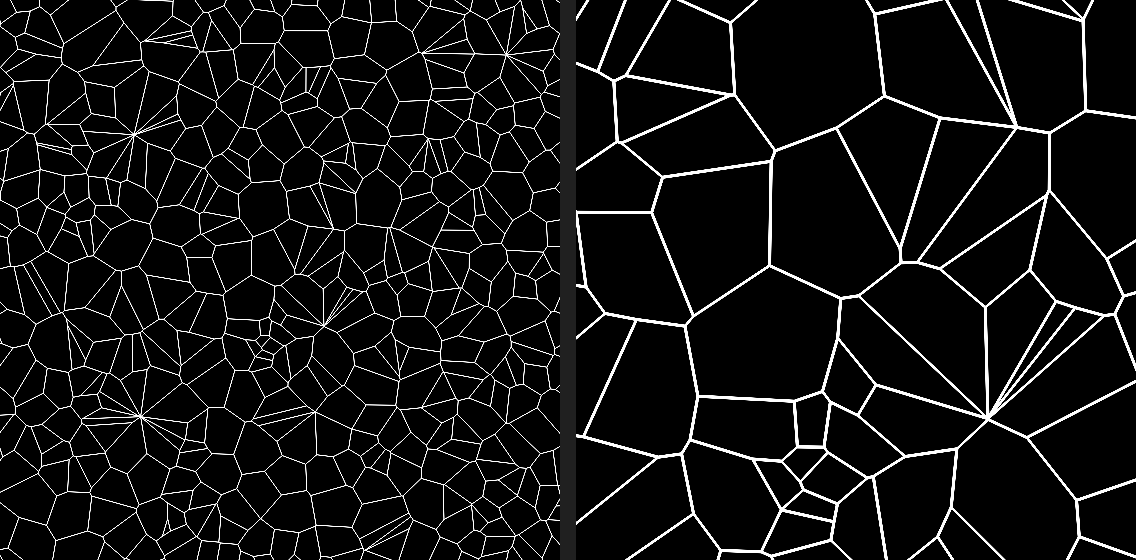
Left: the whole. Right: its middle third, enlarged.
Write a Shadertoy shader that draws this pattern.

```glsl
// Cracked web of thin white lines on black: the borders of a Voronoi diagram.
// Each tile holds random sites and one round hub; sites that land inside the
// hub are pushed onto its rim, so that their borders fan out from its centre.

const float TILES = 6.0;              // tiles along the canvas height
const int MIN_SITES = 8;              // fewest sites in a tile
const float EXTRA_SITES = 7.0;        // random surplus of sites in a tile
const float HUB_MIN_RADIUS = 0.13;    // in tile units
const float HUB_MAX_RADIUS = 0.42;
const float LINE_HALF_WIDTH = 0.00099; // in canvas heights
const float EDGE_SOFTNESS = 0.2;      // half the blend band, in output pixels
const vec3 GROUND_COLOR = vec3(0.0);
const vec3 LINE_COLOR = vec3(1.0);

// Integer hash: three values in 0..1 for a tile and an index.
vec3 hash3(ivec2 tile, int index) {
    uvec3 v = uvec3(ivec3(tile, index) + 1000) * 1664525u + 1013904223u;
    v.x += v.y * v.z; v.y += v.z * v.x; v.z += v.x * v.y;
    v ^= v >> 16u;
    v.x += v.y * v.z; v.y += v.z * v.x; v.z += v.x * v.y;
    return vec3(v >> 8u) / 16777216.0;
}

// Hub of a tile: centre in xy, radius in z; it always fits inside the tile.
vec3 tileHub(ivec2 tile) {
    vec3 h = hash3(tile, 0);
    float radius = mix(HUB_MIN_RADIUS, HUB_MAX_RADIUS, h.z);
    return vec3(mix(vec2(radius), vec2(1.0 - radius), h.xy), radius);
}

int siteCount(ivec2 tile) {
    return MIN_SITES + int(hash3(tile, 99).x * EXTRA_SITES);
}

// Random site in a tile, kept out of the hub.
vec2 sitePosition(ivec2 tile, int index, vec3 hub) {
    vec2 offset = hash3(tile, index + 1).xy - hub.xy;
    float dist = max(length(offset), 1e-5);
    return vec2(tile) + hub.xy + offset * max(1.0, hub.z / dist);
}

// Distance to the closest border, measured along the steeper axis of its
// normal so that slanted lines are as thin as upright ones.
float borderDistance(vec2 p) {
    ivec2 home = ivec2(floor(p));
    vec2 nearest = p;
    float best = 1e9;

    // First pass: the site that owns this point.
    for (int y = -1; y <= 1; y++)
    for (int x = -1; x <= 1; x++) {
        ivec2 tile = home + ivec2(x, y);
        vec3 hub = tileHub(tile);
        int count = siteCount(tile);
        for (int i = 0; i < count; i++) {
            vec2 site = sitePosition(tile, i, hub);
            vec2 d = site - p;
            float d2 = dot(d, d);
            if (d2 < best) { best = d2; nearest = site; }
        }
    }

    // Second pass: bisectors between the owner and all other sites.
    float border = 1e9;
    for (int y = -1; y <= 1; y++)
    for (int x = -1; x <= 1; x++) {
        ivec2 tile = home + ivec2(x, y);
        vec3 hub = tileHub(tile);
        int count = siteCount(tile);
        for (int i = 0; i < count; i++) {
            vec2 site = sitePosition(tile, i, hub);
            vec2 span = site - nearest;
            if (dot(span, span) < 1e-6) continue;
            float along = dot(0.5 * (site + nearest) - p, span);
            border = min(border, along / max(abs(span.x), abs(span.y)));
        }
    }
    return border;
}

void mainImage(out vec4 fragColor, in vec2 fragCoord) {
    vec2 uv = fragCoord / iResolution.y;
    float soft = EDGE_SOFTNESS / iResolution.y;
    float d = borderDistance(uv * TILES) / TILES;
    float line = 1.0 - smoothstep(LINE_HALF_WIDTH - soft, LINE_HALF_WIDTH + soft, d);
    fragColor = vec4(mix(GROUND_COLOR, LINE_COLOR, line), 1.0);
}
```
